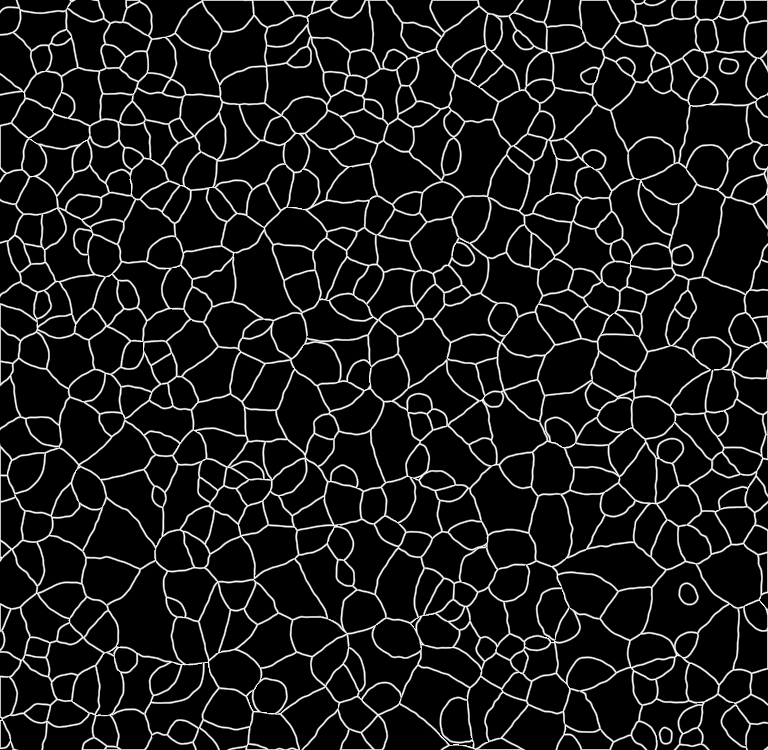
This pattern is drawn by a WebGL 2 fragment shader. Its source:

```glsl
#version 300 es
precision highp float;
// Thin pale grain boundaries on black, like a segmented micrograph.
// Scattered seeds with unequal growth speeds share out the plane (a weighted
// Voronoi diagram); a coarse and a fine warp make the boundaries ragged.

uniform vec2 u_resolution;
out vec4 outColor;

// Lengths are in units of the canvas height.
const vec3 GRAIN_COLOR = vec3(0.0);
const vec3 LINE_COLOR = vec3(0.98);
const float SEED_GRID = 31.0;        // seed cells per canvas height
const float SEED_CHANCE = 0.52;      // share of cells holding a seed
const float SPEED_MIN = 0.65;        // growth speed of the smallest grains
const float SPEED_MAX = 1.45;        // growth speed of the largest grains
const int REACH = 4;                 // neighbour cells searched each way
const float BEND_FREQ = 22.0;
const float BEND_SIZE = 0.011;
const float JAG_FREQ = 105.0;
const float JAG_SIZE = 0.0028;
const float LINE_CORE = 0.0003;      // half width at full brightness
const float LINE_FADE = 0.0017;      // width of the soft flank
const float FRAME_CHANCE = 0.45;     // share of rim grains closed at the rim

float hash(vec2 p) {
    return fract(sin(dot(p, vec2(127.1, 311.7))) * 43758.5453);
}

vec2 hash2(vec2 p) {
    return vec2(hash(p), hash(p + vec2(37.3, 91.7)));
}

// Smooth vector noise, centred on zero
vec2 noise2(vec2 p) {
    vec2 cell = floor(p);
    vec2 t = fract(p);
    t = t * t * (3.0 - 2.0 * t);
    vec2 low = mix(hash2(cell), hash2(cell + vec2(1.0, 0.0)), t.x);
    vec2 high = mix(hash2(cell + vec2(0.0, 1.0)), hash2(cell + 1.0), t.x);
    return mix(low, high, t.y) - 0.5;
}

vec2 warp(vec2 p) {
    return p + BEND_SIZE * noise2(p * BEND_FREQ)
             + JAG_SIZE * noise2(p * JAG_FREQ + 53.0);
}

// Distance to the nearest grain boundary in x, random grain value in y
vec2 grains(vec2 p) {
    vec2 q = warp(p);
    vec2 home = floor(q * SEED_GRID);
    float first = 1e3, second = 1e3;
    vec2 slope1 = vec2(0.0), slope2 = vec2(1.0);
    float grainValue = 0.0;

    // Two earliest arrivals and the slopes of their arrival times
    for (int j = -REACH; j <= REACH; j++) {
        for (int i = -REACH; i <= REACH; i++) {
            vec2 cell = home + vec2(i, j);
            if (hash(cell + 11.5) > SEED_CHANCE) continue;
            vec2 seed = (cell + 0.08 + 0.84 * hash2(cell)) / SEED_GRID;
            float h = hash(cell + 71.9);
            float speed = mix(SPEED_MIN, SPEED_MAX, h * h);
            vec2 offset = q - seed;
            float dist = length(offset);
            float arrival = dist / speed;
            vec2 slope = offset / max(dist * speed, 1e-6);
            if (arrival < first) {
                second = first;
                slope2 = slope1;
                first = arrival;
                slope1 = slope;
                grainValue = hash(cell + 23.7);
            } else if (arrival < second) {
                second = arrival;
                slope2 = slope;
            }
        }
    }

    // Undo the stretch of the warp so that lines keep an even width
    float e = 0.0005;
    vec2 warpX = (warp(p + vec2(e, 0.0)) - q) / e;
    vec2 warpY = (warp(p + vec2(0.0, e)) - q) / e;
    vec2 across = slope2 - slope1;
    float steepness = length(vec2(dot(across, warpX), dot(across, warpY)));
    return vec2((second - first) / max(steepness, 0.15), grainValue);
}

void main() {
    vec2 p = gl_FragCoord.xy / u_resolution.y;
    vec2 size = u_resolution / u_resolution.y;
    vec2 grain = grains(p);
    float edge = grain.x;

    // Some grains are also closed along the canvas rim
    vec2 rim = min(p, size - p);
    if (grain.y < FRAME_CHANCE) edge = min(edge, min(rim.x, rim.y));

    float fade = max(LINE_FADE, 0.85 / u_resolution.y);
    float line = 1.0 - clamp((edge - LINE_CORE) / fade, 0.0, 1.0);
    outColor = vec4(mix(GRAIN_COLOR, LINE_COLOR, line), 1.0);
}
```
